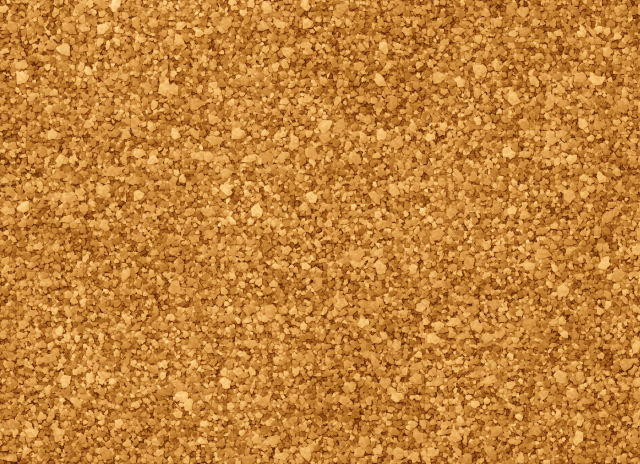
Reproduce this texture procedurally as a Shadertoy shader.

```glsl
// Pressed cork board: fine dark crumbs under scattered angular, paler chips.

const float CRUMB_CELLS = 118.0;            // crumbs per canvas height
const float CRUMB_TONE = 3.05;
const float CRUMB_SPREAD = 2.2;
const float GAP_DEPTH = 1.6;                // darkening between crumbs
const float SHADOW_DEPTH = 1.5;             // darkening beside chips
const float BEVEL = 0.45;                   // lit and shaded chip flanks
const float FIBRE_CELLS = 210.0;
const float FIBRE_DEPTH = 1.1;
const float EDGE_SOFTNESS = 0.0013;         // in canvas heights
const float BLOTCH_DEPTH = 0.5;
const float SIDE_FALLOFF = 0.25;            // right side slightly darker
const float MEAN_TONE = 2.84;
const float CONTRAST = 1.06;
const vec2 LIGHT = vec2(-0.6, 0.8);
const int SAMPLES = 2;                      // per axis
const float PI = 3.14159265;

// Cork colours from deepest crack to palest chip; tone 0 is the second one.
const vec3 CORK[8] = vec3[8](
    vec3(0.33, 0.13, 0.02), vec3(0.50, 0.24, 0.05),
    vec3(0.63, 0.36, 0.10), vec3(0.72, 0.46, 0.16),
    vec3(0.81, 0.55, 0.24), vec3(0.89, 0.65, 0.33),
    vec3(0.96, 0.76, 0.45), vec3(1.00, 0.88, 0.64));

float hash(vec2 p) {
    return fract(sin(dot(p, vec2(127.1, 311.7))) * 43758.5453);
}

vec2 hash2(vec2 p) {
    return vec2(hash(p), hash(p + 57.3));
}

float valueNoise(vec2 p) {
    vec2 i = floor(p), f = fract(p);
    f = f * f * (3.0 - 2.0 * f);
    return mix(mix(hash(i), hash(i + vec2(1, 0)), f.x),
               mix(hash(i + vec2(0, 1)), hash(i + vec2(1, 1)), f.x), f.y);
}

// Voronoi crumbs with dark gaps along their borders
float crumbTone(vec2 p) {
    vec2 g = p * CRUMB_CELLS, base = floor(g), owner = base;
    float nearest = 9.0, second = 9.0;
    for (int y = -1; y <= 1; y++)
    for (int x = -1; x <= 1; x++) {
        vec2 cell = base + vec2(x, y);
        float d = length(cell + hash2(cell) - g);
        if (d < nearest) {
            second = nearest;
            nearest = d;
            owner = cell;
        } else {
            second = min(second, d);
        }
    }
    float gap = 1.0 - smoothstep(0.0, 0.38, second - nearest);
    float random = 2.0 * hash(owner + 13.7) - 1.0;
    return CRUMB_TONE + CRUMB_SPREAD * random - GAP_DEPTH * gap;
}

// Signed distance to a wobbly, stretched pentagon
float chipDistance(vec2 q, float radius, float seed) {
    float turn = seed * 2.0 * PI, c = cos(turn), s = sin(turn);
    q = mat2(c, -s, s, c) * q;
    q *= mix(vec2(1.0), vec2(0.8, 1.3), fract(seed * 17.0));
    float a = atan(q.y, q.x);
    float facet = mod(a + PI, 0.4 * PI) - 0.2 * PI;
    float wobble = 1.0 + 0.12 * sin(2.0 * a + seed * 40.0)
                       + 0.10 * sin(3.0 * a + seed * 90.0);
    return length(q) - radius * wobble * cos(0.2 * PI) / cos(facet);
}

// Lays one size of chips over the tone; radii are in cells
float layChips(float tone, vec2 p, float cells, float share, vec2 radii,
               float chipTone, float spread) {
    vec2 g = p * cells, base = floor(g);
    float soft = EDGE_SOFTNESS * cells;
    for (int y = -1; y <= 1; y++)
    for (int x = -1; x <= 1; x++) {
        vec2 cell = base + vec2(x, y), key = cell + cells * 1.7;
        if (hash(key) > share) continue;
        vec2 q = g - cell - 0.5 - 0.7 * (hash2(key + 5.1) - 0.5);
        float radius = mix(radii.x, radii.y, hash(key + 21.9));
        if (length(q) > 1.8 * radius + 3.0 * soft) continue;
        float d = chipDistance(q, radius, hash(key + 33.3));
        float facing = dot(q, LIGHT) / radius;
        float shadow = 1.0 - smoothstep(0.0, 3.0 * soft, d);
        tone -= SHADOW_DEPTH * shadow * clamp(0.45 - 0.55 * facing, 0.0, 1.0);
        float chip = chipTone + spread * (2.0 * hash(key + 71.7) - 1.0)
                   + BEVEL * facing;
        tone = mix(tone, chip, 1.0 - smoothstep(-soft, soft, d));
    }
    return tone;
}

vec3 corkColour(float tone) {
    vec3 colour = CORK[0];
    for (int i = 1; i < 8; i++)
        colour = mix(colour, CORK[i], clamp(tone + 2.0 - float(i), 0.0, 1.0));
    return colour;
}

vec3 corkBoard(vec2 p) {
    float tone = crumbTone(p);
    tone = layChips(tone, p, 85.0, 0.90, vec2(0.35, 0.60), 2.95, 1.9);
    tone = layChips(tone, p, 53.0, 0.55, vec2(0.30, 0.55), 3.40, 1.3);
    tone = layChips(tone, p, 25.0, 0.40, vec2(0.20, 0.40), 4.05, 0.9);
    tone += FIBRE_DEPTH * (valueNoise(p * FIBRE_CELLS) - 0.5);
    tone += BLOTCH_DEPTH * (valueNoise(p * 10.0) + valueNoise(p * 4.0) - 1.0);
    tone -= SIDE_FALLOFF * (p.x * iResolution.y / iResolution.x - 0.5);
    return corkColour(MEAN_TONE + CONTRAST * (tone - MEAN_TONE));
}

void mainImage(out vec4 fragColor, in vec2 fragCoord) {
    vec3 sum = vec3(0.0);
    for (int y = 0; y < SAMPLES; y++)
    for (int x = 0; x < SAMPLES; x++) {
        vec2 offset = (vec2(x, y) + 0.5) / float(SAMPLES) - 0.5;
        sum += corkBoard((fragCoord + offset) / iResolution.y);
    }
    fragColor = vec4(sum / float(SAMPLES * SAMPLES), 1.0);
}
```
